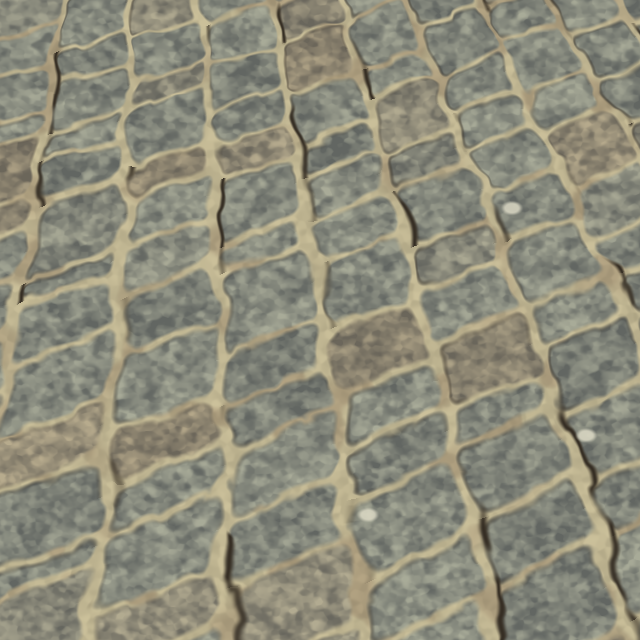
Reproduce this texture procedurally as a WebGL 1 fragment shader.

```glsl
precision highp float;
// Worn stone setts seen at an angle: columns fan out towards the viewer, each
// split into slanted stones by jittered sandy joints. A smooth cellular noise
// gives mottled stone, ragged edges and patchy shadows in the gaps.
uniform vec2 u_resolution;

const vec3 STONE_DARK = vec3(0.39, 0.40, 0.38);
const vec3 STONE_LIGHT = vec3(0.67, 0.67, 0.59);
const vec3 SAND = vec3(0.75, 0.71, 0.57);
const vec3 EARTH = vec3(0.61, 0.54, 0.43);
const vec3 SHADOW = vec3(0.21, 0.18, 0.14);
const vec3 PEBBLE = vec3(0.86, 0.85, 0.77);
const float ROW_HEIGHT = 0.53; // relative to the column width

float hash(vec2 p) {
  return fract(sin(dot(p, vec2(127.1, 311.7))) * 43758.55);
}

vec2 hash2(vec2 p) {
  return vec2(hash(p), hash(p + 57.3));
}

// Cellular noise whose random cell values blend softly, 0 to 1
float softCells(vec2 p) {
  vec2 cell = floor(p);
  float total = 0.0;
  float weights = 0.0;
  for (int y = -1; y <= 1; y++) {
    for (int x = -1; x <= 1; x++) {
      vec2 id = cell + vec2(float(x), float(y));
      vec2 d = id + hash2(id) - p;
      float w = exp(-5.0 * dot(d, d));
      total += w * hash(id + 19.7);
      weights += w;
    }
  }
  return total / weights;
}

// Column coordinate, row coordinate and column width at a canvas point
vec3 paving(vec2 p) {
  float v = 1.0 - p.y;
  float width = 0.108 + 0.104 * v;
  float axis = 0.3125 + v * (0.085 - 0.044 * v);
  float u = (p.x - axis) / width;
  float row = log(width) / (0.104 * ROW_HEIGHT);
  u += 0.035 * sin(2.3 * row + 1.7 * u) + 0.02 * sin(5.1 * row - 2.3 * u);
  return vec3(u, row, width);
}

// Position of joint k in a column, with its own offset and slope
float jointAt(float column, float k, float across) {
  vec2 r = hash2(vec2(column, k)) - 0.5;
  return k + 0.55 * r.x + 0.32 * r.y * (across - 0.5);
}

// Distances to the joints above and below, and the number of the upper joint
vec3 stoneSpan(float column, float across, float q) {
  vec3 span = vec3(9.0, 9.0, 0.0);
  for (int i = -2; i <= 2; i++) {
    float k = floor(q) + float(i);
    float d = q - jointAt(column, k, across);
    if (d >= 0.0 && d < span.x) span.xz = vec2(d, k);
    if (d < 0.0) span.y = min(span.y, -d);
  }
  return span;
}

// Inner distance to a box with rounded corners, given its edge distances
float roundedInset(vec2 edge, float radius) {
  return radius - length(max(radius - edge, 0.0));
}

float band(float x, float centre, float halfWidth) {
  return 1.0 - smoothstep(0.0, halfWidth, abs(x - centre));
}

vec3 stoneColor(vec2 p, vec2 id) {
  float grain = 0.6 * softCells(p * vec2(62.0, 78.0))
              + 0.4 * softCells(p * vec2(110.0, 135.0) + 7.0);
  float tone = 0.46 + 1.25 * (grain - 0.5) + 0.26 * (hash(id + 3.1) - 0.5);
  vec3 color = mix(STONE_DARK, STONE_LIGHT, clamp(tone, 0.0, 1.0));
  float warmth = smoothstep(0.72, 1.0, hash(id + 8.4));
  return color * mix(vec3(0.985, 1.0, 1.01), vec3(1.08, 1.0, 0.93), warmth);
}

// Rare pale pebbles, one candidate per grid cell
float pebbles(vec2 p) {
  vec2 id = floor(p * 8.0);
  vec2 d = fract(p * 8.0) - 0.3 - 0.4 * hash2(id);
  float dist = length(d * vec2(0.8, 1.2));
  return step(0.95, hash(id + 4.6)) * (1.0 - smoothstep(0.06, 0.12, dist));
}

void main() {
  vec2 p = gl_FragCoord.xy / u_resolution;
  vec2 ragged = vec2(softCells(p * 34.0), softCells(p * 34.0 + 40.0)) - 0.5;
  vec3 pave = paving(p + 0.013 * ragged);

  // Locate the stone
  float column = floor(pave.x);
  float across = fract(pave.x);
  float tilt = 0.85 - 0.3 * p.y;
  float q = pave.y + tilt * across + 5.0 * hash(vec2(column, 2.7));
  vec3 span = stoneSpan(column, across, q);
  vec2 id = vec2(column, span.z);

  // Joint widths vary along their length
  float patches = softCells(p * 15.0 + 11.0);
  vec2 gap = vec2(0.052, 0.025) * (0.55 + 0.9 * patches);
  vec2 edge = vec2(min(across, 1.0 - across),
                   min(span.x, span.y) * ROW_HEIGHT * 0.92) - gap;
  float inset = roundedInset(edge, 0.09);

  // Stone and sand
  vec3 sand = mix(SAND, EARTH, 0.6 * smoothstep(0.5, 0.85, softCells(p * 21.0)));
  sand *= 0.93 + 0.14 * softCells(p * 90.0);
  vec3 color = mix(sand, stoneColor(p, id), smoothstep(-0.022, 0.03, inset));

  // Shaded upper left rims and deep gaps beside the left edges
  float upperLeft = max(1.0 - smoothstep(0.08, 0.3, across),
                        0.5 * step(span.x, span.y));
  float rim = band(inset, 0.015, 0.035) * upperLeft;
  color = mix(color, SHADOW, 0.45 * rim * hash(id + 6.2));
  float deep = band(across, gap.x + 0.012, 0.055) * smoothstep(0.42, 0.62, patches);
  color = mix(color, SHADOW, deep * smoothstep(0.2, 0.75, hash(id + 1.9)));

  color = mix(color, PEBBLE, 0.85 * pebbles(p));
  gl_FragColor = vec4(color, 1.0);
}
```
